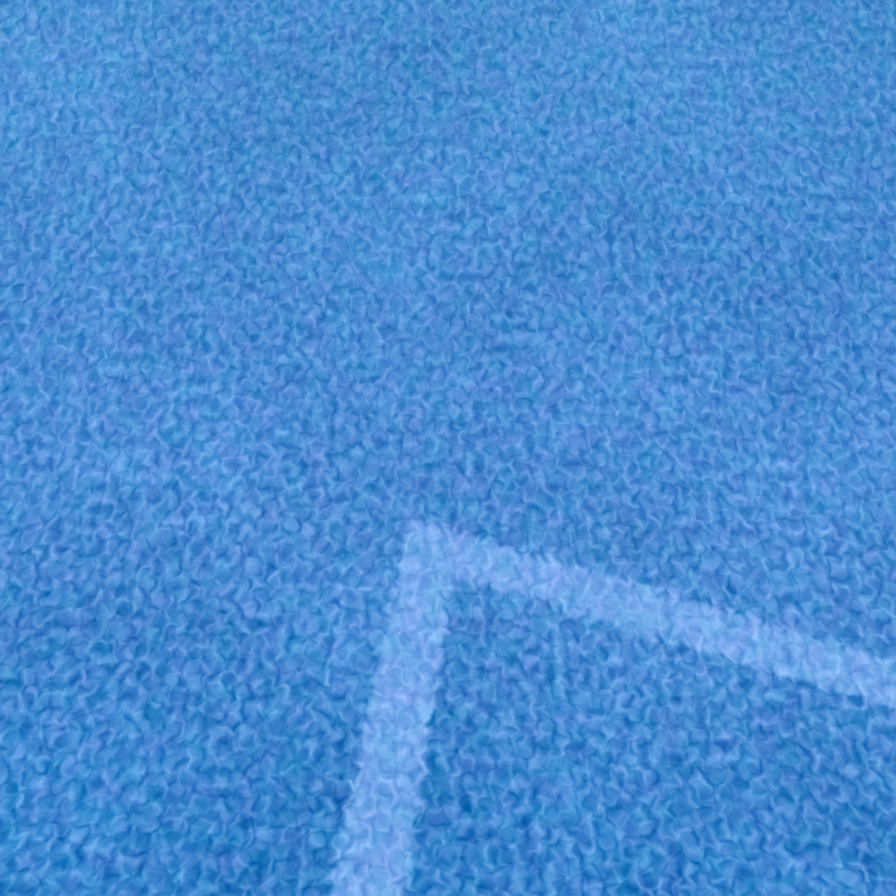
Reproduce this texture procedurally as a WebGL 2 fragment shader.

```glsl
#version 300 es
precision highp float;
// Blue speckled sports floor with a pale painted corner line, seen in perspective.

#define GRAIN_NEAR 82.0
#define GRAIN_FAR 125.0
#define GRAIN_WARP 0.75
#define CONTRAST_NEAR 0.37
#define CONTRAST_FAR 0.25
#define TINT_AMOUNT 0.035
#define LINE_SOFTNESS 0.006
#define LINE_OPACITY 0.85
#define CORNER_RADIUS 0.018

uniform vec2 u_resolution;
out vec4 fragColor;

const vec3 FLOOR_NEAR = vec3(0.225, 0.520, 0.800);
const vec3 FLOOR_MID = vec3(0.300, 0.555, 0.830);
const vec3 FLOOR_FAR = vec3(0.300, 0.570, 0.825);
const vec3 LINE_PAINT = vec3(0.475, 0.680, 0.935);
const vec3 GRAIN_COLOR = vec3(1.0, 0.75, 0.60);

float hash(vec2 p) {
    vec3 q = fract(vec3(p.xyx) * 0.1031);
    q += dot(q, q.yzx + 33.33);
    return fract((q.x + q.y) * q.z);
}

// Smooth gradient noise, roughly -0.7 to 0.7
float corner(vec2 cell, vec2 offset) {
    float angle = 6.28318 * hash(cell + offset);
    return cos(angle) * 1.0;
}

float gradientDot(vec2 cell, vec2 local, vec2 offset) {
    float angle = 6.28318 * hash(cell + offset);
    return dot(vec2(cos(angle), sin(angle)), local - offset);
}

float noise(vec2 p) {
    vec2 cell = floor(p), f = p - cell;
    vec2 u = f * f * f * (f * (f * 6.0 - 15.0) + 10.0);
    float low = mix(gradientDot(cell, f, vec2(0, 0)), gradientDot(cell, f, vec2(1, 0)), u.x);
    float high = mix(gradientDot(cell, f, vec2(0, 1)), gradientDot(cell, f, vec2(1, 1)), u.x);
    return mix(low, high, u.y);
}

// Short curled fibres: warped noise plus a finer octave
float fibres(vec2 p) {
    vec2 warp = vec2(noise(p * 0.8 + 31.0), noise(p * 0.8 + 77.0));
    vec2 q = p + GRAIN_WARP * warp;
    float curls = 0.14 - abs(noise(q * vec2(0.8, 0.65) + 140.0));
    return 0.75 * noise(q * vec2(1.0, 0.8)) + 0.30 * noise(q * 1.9 + 53.0) + 0.45 * curls;
}

// Signed distance to the line a-b, positive on its left
float side(vec2 p, vec2 a, vec2 b) {
    vec2 d = normalize(b - a);
    return d.x * (p.y - a.y) - d.y * (p.x - a.x);
}

// Intersection of two half planes with a rounded corner
float roundedCorner(float a, float b, float r) {
    vec2 d = vec2(a, b) + r;
    return min(max(d.x, d.y), 0.0) + length(max(d, 0.0)) - r;
}

// The painted line is an outer corner with an inner corner removed
float paintedLine(vec2 p) {
    float outerLeft = side(p, vec2(0.368, 0.0), vec2(0.453, 0.412));
    float outerTop = side(p, vec2(0.475, 0.418), vec2(1.0, 0.262));
    float innerLeft = side(p, vec2(0.452, 0.0), vec2(0.504, 0.350));
    float innerTop = side(p, vec2(0.500, 0.359), vec2(1.0, 0.208));
    float outer = roundedCorner(outerLeft, outerTop, CORNER_RADIUS);
    float inner = roundedCorner(innerLeft, innerTop, 0.004);
    return max(outer, -inner);
}

void main() {
    vec2 p = gl_FragCoord.xy / u_resolution;

    // Grain shrinks with distance up the canvas
    float density = mix(GRAIN_NEAR, GRAIN_FAR, p.y);
    float depth = GRAIN_NEAR * p.y + 0.5 * (GRAIN_FAR - GRAIN_NEAR) * p.y * p.y;
    float grain = fibres(vec2((p.x - 0.5) * density, depth) + 200.0);

    // Broad light falloff and faint cloudy patches
    vec3 color = mix(FLOOR_NEAR, FLOOR_MID, smoothstep(0.0, 0.5, p.y + 0.12 * p.x));
    color = mix(color, FLOOR_FAR, smoothstep(0.5, 1.0, p.y));
    color += 0.04 * noise(p * 5.0 + 9.0) + 0.03 * noise(p * 22.0 + 4.0);
    color -= 0.03 * smoothstep(0.75, 1.0, p.x) * smoothstep(0.75, 1.0, p.y);

    // Painted line with an edge broken up by the grain
    float edge = paintedLine(p) - 0.006 * grain;
    float paint = 1.0 - smoothstep(-LINE_SOFTNESS, LINE_SOFTNESS, edge);
    color = mix(color, LINE_PAINT, paint * LINE_OPACITY);

    // Fibre contrast and violet to cyan colour drift
    float contrast = mix(CONTRAST_NEAR, CONTRAST_FAR, p.y) * mix(1.0, 0.75, paint);
    color += contrast * grain * GRAIN_COLOR;
    color += TINT_AMOUNT * noise(p * 38.0 + 60.0) * vec3(1.6, -0.8, 0.3);

    fragColor = vec4(clamp(color, 0.0, 1.0), 1.0);
}
```
